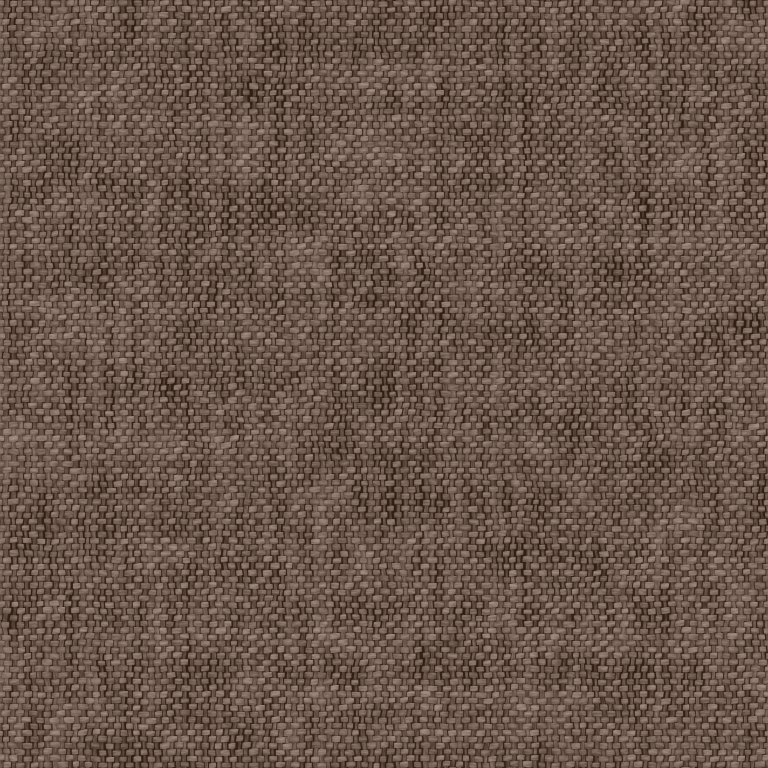
A three.js fragment shader for this texture:

```glsl
// Coarse brown plain-weave cloth: narrow upright warp threads over dark gaps,
// crossed by short, lit weft floats in a checkerboard. Wrapping gradient noise
// bends the threads and varies their width and tone; all counts are whole.

varying vec2 vUv;

const vec2 THREADS = vec2(112.0, 120.0);  // warp across, weft down (both even)
const vec3 GAP_COLOR = vec3(0.19, 0.12, 0.08);
const vec3 LIT_COLOR = vec3(0.59, 0.51, 0.46);
const vec2 FLOAT_HALF = vec2(0.59, 0.44); // half size of a weft float, in cells
const float FLOAT_ROUND = 0.16;
const float WARP_HALF = 0.30;             // half width of a warp thread, in cells
const float EDGE = 0.11;                  // edge softness, in cells
const float WEFT_TONE = 0.84;
const float WARP_TONE = 0.57;
const float GAP_TONE = 0.05;
const float FLOAT_VARIATION = 0.24;
const float FIBRE_STRENGTH = 0.32;
const float PATCH_STRENGTH = 0.13;
const vec2 WOBBLE = vec2(0.60, 0.40);     // thread bending, in cells

float hash(vec2 p) {
  vec3 q = fract(vec3(p.xyx) * vec3(0.1031, 0.1030, 0.0973));
  q += dot(q, q.yzx + 33.33);
  return fract((q.x + q.y) * q.z);
}

float cornerSlope(vec2 cell, vec2 offset, vec2 period) {
  float angle = 6.28318 * hash(mod(cell, period) + period * 0.37);
  return dot(vec2(cos(angle), sin(angle)), offset);
}

// Gradient noise over the unit square that wraps after "period" cells.
float noise(vec2 uv, vec2 period) {
  vec2 p = uv * period;
  vec2 i = floor(p);
  vec2 f = p - i;
  vec2 s = f * f * f * (f * (f * 6.0 - 15.0) + 10.0);
  vec2 e = vec2(1.0, 0.0);
  float low = mix(cornerSlope(i, f, period),
                  cornerSlope(i + e, f - e, period), s.x);
  float high = mix(cornerSlope(i + e.yx, f - e.yx, period),
                   cornerSlope(i + 1.0, f - 1.0, period), s.x);
  return mix(low, high, s.y);
}

float roundedBox(vec2 p, vec2 halfSize, float radius) {
  vec2 q = abs(p) - halfSize + radius;
  return length(max(q, 0.0)) + min(max(q.x, q.y), 0.0) - radius;
}

float cover(float d) {
  return 1.0 - smoothstep(-EDGE, EDGE, d);
}

void main() {
  // Bent thread coordinates, one unit per thread
  vec2 bend = vec2(noise(vUv, vec2(29.0, 24.0)), noise(vUv, vec2(23.0, 31.0)));
  vec2 p = vUv * THREADS + WOBBLE * bend;

  // Slow variation: cloudy patches, upright streaks and level bands
  float clouds = noise(vUv, vec2(9.0, 8.0)) + 0.6 * noise(vUv, vec2(21.0, 19.0));
  float streaks = noise(vUv, vec2(59.0, 13.0));
  float bands = noise(vUv, vec2(5.0, 27.0));
  float wear = clouds * 0.4 + streaks * 0.9 + bands * 0.5;

  // Warp: columns centred on whole x
  float column = mod(floor(p.x + 0.5), THREADS.x);
  float warpX = fract(p.x + 0.5) - 0.5;
  float row = mod(floor(p.y), THREADS.y);
  float rowY = fract(p.y) - 0.5;
  float columnRandom = hash(vec2(column, 17.0));
  float crossRandom = hash(vec2(column, row) + 211.0);
  float warpWidth = WARP_HALF + 0.10 * (columnRandom - 0.5) + 0.12 * wear;
  float warpShift = 0.18 * (hash(vec2(column, 71.0)) - 0.5);
  float warpFibre = noise(vUv, THREADS * vec2(3.0, 1.0));
  float warpTone = WARP_TONE - 0.40 * rowY * rowY - 0.9 * warpX * warpX
                 + 0.12 * (columnRandom - 0.5)
                 + FLOAT_VARIATION * (crossRandom - 0.5)
                 + FIBRE_STRENGTH * warpFibre;

  // Weft: each row shows a float over every second column
  float along = (p.x + mod(row, 2.0)) * 0.5;
  float floatId = mod(floor(along), THREADS.x * 0.5);
  vec2 local = vec2(fract(along) * 2.0 - 1.0, rowY);
  float floatRandom = hash(vec2(floatId, row) + 53.0);
  float shapeRandom = hash(vec2(floatId, row) + 397.0);
  local.y -= local.x * 0.14 * (shapeRandom - 0.2);
  vec2 floatSize = FLOAT_HALF + vec2(0.16, 0.06) * (floatRandom - 0.5)
                 + vec2(0.10, 0.03) * wear;
  float floatDistance = roundedBox(local, floatSize, FLOAT_ROUND);
  float weftFibre = noise(vUv, THREADS * vec2(1.0, 3.0));
  float weftTone = WEFT_TONE + 0.24 * local.y - 0.65 * local.y * local.y
                 - 0.32 * local.x * local.x
                 + 0.10 * (hash(vec2(row, 131.0)) - 0.5)
                 + FLOAT_VARIATION * (shapeRandom - 0.5)
                 + FIBRE_STRENGTH * weftFibre;

  // Layers: gap, warp, shadow around the float, float
  float tone = mix(GAP_TONE, warpTone, cover(abs(warpX - warpShift) - warpWidth));
  tone *= mix(0.72, 1.0, smoothstep(0.0, 0.22, floatDistance));
  tone = mix(tone, weftTone, cover(floatDistance));
  tone += PATCH_STRENGTH * wear;

  gl_FragColor = vec4(mix(GAP_COLOR, LIT_COLOR, clamp(tone, 0.0, 1.1)), 1.0);
}
```
